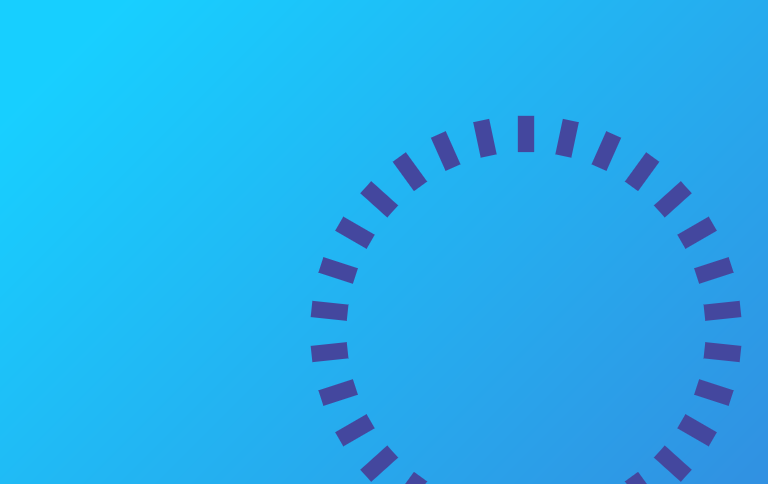
This background is drawn by a Shadertoy shader. Its source:

```glsl
#define SKY_START vec3(0.092, 0.812, 1.0)
#define SKY_END vec3(0.192, 0.566, 0.884)
#define DASH_COLOR vec3(0.267, 0.279, 0.620)
#define SKY_RANGE vec2(0.26, 2.587)
#define RING_CENTER vec2(1.0868, 0.3151)
#define RING_RADIUS 0.4081
#define DASH_HALF_SIZE vec2(0.0169, 0.0375)
#define DASH_COUNT 30.0

const float TAU = 6.2831853;

float boxDistance(vec2 p, vec2 halfSize) {
    vec2 d = abs(p) - halfSize;
    return length(max(d, 0.0)) + min(max(d.x, d.y), 0.0);
}

// Fold the plane into one sector, with a dash pointing outward from the center
float dashRingDistance(vec2 p) {
    float sector = TAU / DASH_COUNT;
    float angle = atan(p.x, p.y);
    angle -= sector * floor(angle / sector + 0.5);
    vec2 folded = length(p) * vec2(sin(angle), cos(angle));
    return boxDistance(folded - vec2(0.0, RING_RADIUS), DASH_HALF_SIZE);
}

void mainImage(out vec4 fragColor, in vec2 fragCoord) {
    // Canvas units: height is one
    vec2 uv = fragCoord / iResolution.y;
    float pixel = 1.0 / iResolution.y;

    // Diagonal gradient, from the upper left to the lower right
    float diagonal = uv.x + 1.0 - uv.y;
    float blend = clamp((diagonal - SKY_RANGE.x) / (SKY_RANGE.y - SKY_RANGE.x), 0.0, 1.0);
    vec3 color = mix(SKY_START, SKY_END, blend);

    // Ring of dashes with smoothed edges
    float distanceToDash = dashRingDistance(uv - RING_CENTER);
    float coverage = clamp(0.5 - distanceToDash / pixel, 0.0, 1.0);
    color = mix(color, DASH_COLOR, coverage);

    fragColor = vec4(color, 1.0);
}
```
